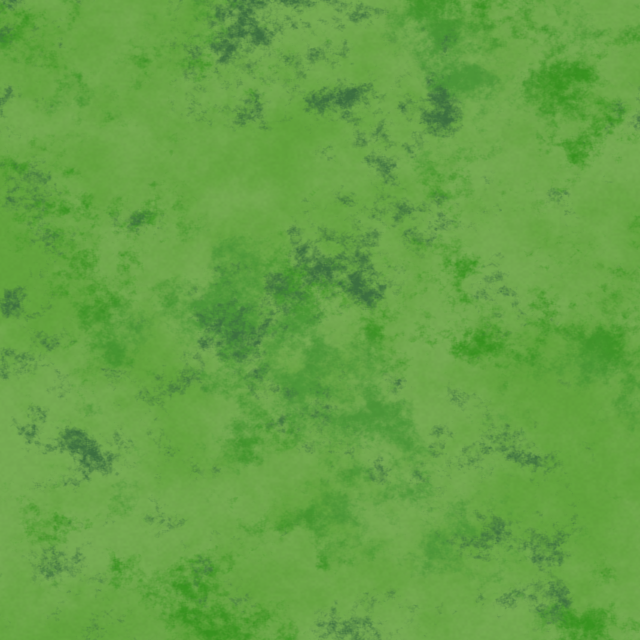
A Shadertoy shader for this texture:

```glsl
// Mottled meadow green: a soft two-tone ground, ragged patches of vivid green
// and sparse smoky dark stains. Each layer thresholds a rotated fractal sum
// of smooth lattice noise, whose slow decay gives the crumbly patch edges.

const vec3 GROUND_DEEP  = vec3(0.380, 0.640, 0.235);
const vec3 GROUND_LIGHT = vec3(0.460, 0.670, 0.322);
const vec3 VIVID_GREEN  = vec3(0.220, 0.570, 0.120);
const vec3 HAZY_GREEN   = vec3(0.300, 0.590, 0.220);
const vec3 STAIN_DARK   = vec3(0.240, 0.440, 0.250);

const float GROUND_SCALE = 4.5;   // noise cells across the canvas height
const float PATCH_SCALE  = 5.5;
const float STAIN_SCALE  = 6.0;
const float HAZE_SCALE   = 3.0;
const float GROUND_ROUGHNESS = 0.72;  // octave gain of each layer
const float PATCH_ROUGHNESS  = 0.78;
const float STAIN_ROUGHNESS  = 0.80;
const vec2  GROUND_RANGE = vec2(0.27, 0.71);  // noise levels: none to full
const vec2  PATCH_RANGE  = vec2(0.52, 0.74);
const vec2  STAIN_RANGE  = vec2(0.57, 0.78);
const float SIDE_DRIFT   = 0.07;  // patches gather right, stains gather left
const float GRAIN        = 0.035; // brightness of the finest speckle
const int   OCTAVES      = 7;

float hash(vec2 cell) {
    vec3 p = fract(cell.xyx * 0.1031);
    p += dot(p, p.yzx + 33.33);
    return fract((p.x + p.y) * p.z);
}

float smoothNoise(vec2 p) {
    vec2 cell = floor(p);
    vec2 f = fract(p);
    f = f * f * (3.0 - 2.0 * f);
    float low  = mix(hash(cell), hash(cell + vec2(1, 0)), f.x);
    float high = mix(hash(cell + vec2(0, 1)), hash(cell + vec2(1, 1)), f.x);
    return mix(low, high, f.y);
}

// Normalised fractal sum; a larger gain gives rougher detail.
float fractal(vec2 p, float gain) {
    const mat2 TURN = mat2(0.8, 0.6, -0.6, 0.8);
    float sum = 0.0, total = 0.0, weight = 1.0;
    for (int i = 0; i < OCTAVES; i++) {
        sum += weight * smoothNoise(p);
        total += weight;
        weight *= gain;
        p = TURN * p * 2.0 + 17.3;
    }
    return sum / total;
}

void mainImage(out vec4 fragColor, in vec2 fragCoord) {
    vec2 uv = fragCoord / iResolution.y;
    float side = fragCoord.x / iResolution.x - 0.5;
    vec2 p = uv * vec2(1.0, 1.15);  // features lie slightly wide

    // Soft cloudy ground
    float cloud = fractal(p * GROUND_SCALE + 41.0, GROUND_ROUGHNESS);
    vec3 color = mix(GROUND_DEEP, GROUND_LIGHT, smoothstep(GROUND_RANGE.x, GROUND_RANGE.y, cloud));

    // Vivid patches, fading to a bluish haze in places
    float haze = fractal(p * HAZE_SCALE + 73.0, 0.45);
    vec3 patchColor = mix(VIVID_GREEN, HAZY_GREEN, smoothstep(0.40, 0.62, haze));
    float patches = fractal(p * PATCH_SCALE + 9.0, PATCH_ROUGHNESS) + SIDE_DRIFT * side;
    color = mix(color, patchColor, smoothstep(PATCH_RANGE.x, PATCH_RANGE.y, patches));

    // Sparse dark stains
    float stains = fractal(p * STAIN_SCALE + 127.0, STAIN_ROUGHNESS) - SIDE_DRIFT * side;
    color = mix(color, STAIN_DARK, smoothstep(STAIN_RANGE.x, STAIN_RANGE.y, stains));

    // Faint speckle
    color *= 1.0 + GRAIN * (smoothNoise(p * 210.0) - 0.5);

    fragColor = vec4(color, 1.0);
}
```
